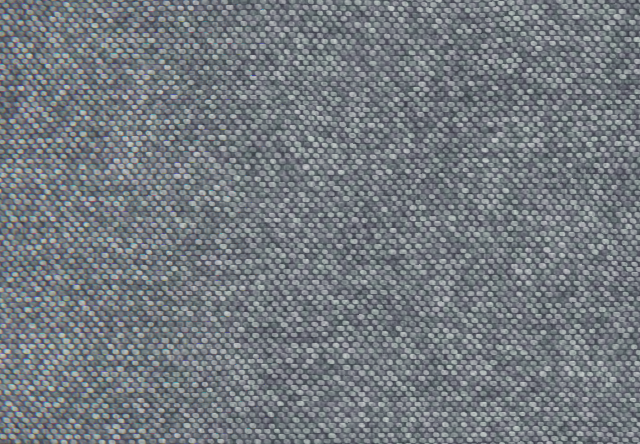
A Shadertoy shader for this texture:

```glsl
const vec2 WEAVE_COUNT = vec2(66.0, 84.0); // light stitches per row, rows
const vec3 SHADOW = vec3(0.19, 0.20, 0.235);
const vec3 SLATE = vec3(0.39, 0.415, 0.445);
const vec3 WOOL = vec3(0.76, 0.785, 0.78);

float hash(vec2 p) {
    vec3 q = fract(p.xyx * vec3(0.1031, 0.1030, 0.0973));
    q += dot(q, q.yzx + 33.33);
    return fract((q.x + q.y) * q.z);
}

float valueNoise(vec2 p) {
    vec2 cell = floor(p);
    vec2 f = fract(p);
    f = f * f * (3.0 - 2.0 * f);
    float low = mix(hash(cell), hash(cell + vec2(1.0, 0.0)), f.x);
    float high = mix(hash(cell + vec2(0.0, 1.0)), hash(cell + 1.0), f.x);
    return mix(low, high, f.y);
}

float fractalNoise(vec2 p) {
    float sum = 0.0;
    float weight = 0.5;
    for (int i = 0; i < 4; i++) {
        sum += weight * valueNoise(p);
        p = p * 2.03 + 17.0;
        weight *= 0.5;
    }
    return sum;
}

// Rounded stitch with its own size, position and slight slant
float stitchMask(vec2 local, vec2 id, float softness) {
    vec2 jitter = vec2(hash(id + 7.0), hash(id + 19.0)) - 0.5;
    vec2 halfSize = vec2(0.36, 0.49) * (0.9 + 0.22 * hash(id + 31.0));
    vec2 d = local - jitter * vec2(0.09, 0.14);
    d.y += d.x * 0.22;
    d = abs(d / halfSize);
    float radius = pow(pow(d.x, 2.6) + pow(d.y, 2.6), 1.0 / 2.6);
    return 1.0 - smoothstep(1.0 - softness, 1.0 + softness, radius);
}

// Brightness of the cloth: light weft stitches over dark warp
float weaveTone(vec2 p, float softness) {
    float row = floor(p.y);
    float x = p.x + 0.5 * mod(row, 2.0);
    vec2 id = vec2(floor(x), row);
    vec2 local = vec2(fract(x), fract(p.y)) - 0.5;

    float fibre = valueNoise(p * vec2(5.0, 2.7)) - 0.5;
    float fuzz = valueNoise(p * vec2(2.6, 1.5) + 40.0) - 0.5;

    // Dark yarn, faintly lit along the middle of each warp crossing
    float crossing = 0.5 - 0.5 * cos(6.2832 * local.x);
    float warp = 0.17 + 0.11 * crossing + 0.20 * fibre + 0.18 * fuzz;

    // Light yarn, domed and shaded toward the lower edge
    float shade = 0.69 + 0.34 * (hash(id) - 0.5);
    shade += 0.13 * local.y - 0.7 * local.x * local.x;
    shade += 0.24 * fibre + 0.14 * fuzz;

    return mix(warp, shade, stitchMask(local, id, softness));
}

vec3 yarnColour(vec3 tone) {
    vec3 lower = mix(SHADOW, SLATE, clamp(tone * 2.5, 0.0, 1.0));
    return mix(lower, WOOL, clamp((tone - 0.4) / 0.6, 0.0, 1.0));
}

void mainImage(out vec4 fragColor, in vec2 fragCoord) {
    vec2 uv = fragCoord / iResolution.xy;
    vec2 p = uv * WEAVE_COUNT;

    // Threads wander gently
    vec2 drift = vec2(valueNoise(uv * 7.0), valueNoise(uv * 7.0 + 50.0)) - 0.5;
    p += drift * vec2(0.7, 1.1);

    // Edge width follows the canvas size
    float pixel = WEAVE_COUNT.y / iResolution.y;
    float softness = clamp(0.18 + 0.6 * pixel, 0.2, 0.7);

    // Colour fringe fades in toward the left side
    vec2 fringe = vec2(0.10, -0.12) * smoothstep(0.45, 0.0, uv.x);
    vec3 tone = vec3(weaveTone(p - fringe, softness),
                     weaveTone(p, softness),
                     weaveTone(p + fringe, softness));

    // Uneven threads and broad mottling
    float weft = valueNoise(vec2(p.x * 0.08, floor(p.y) + 90.0)) - 0.5;
    float warp = valueNoise(vec2(p.x * 2.0, p.y * 0.07 + 30.0)) - 0.5;
    float mottle = fractalNoise(uv * vec2(9.0, 6.5)) - 0.47;
    tone += 0.09 * weft + 0.06 * warp + 0.16 * mottle;

    // Cool and violet flecks in the wool
    float hue = valueNoise(p * vec2(1.3, 0.8) + 70.0) - 0.5;
    vec3 colour = yarnColour(tone) + hue * vec3(0.03, -0.015, 0.025);
    fragColor = vec4(clamp(colour, 0.0, 1.0), 1.0);
}
```
